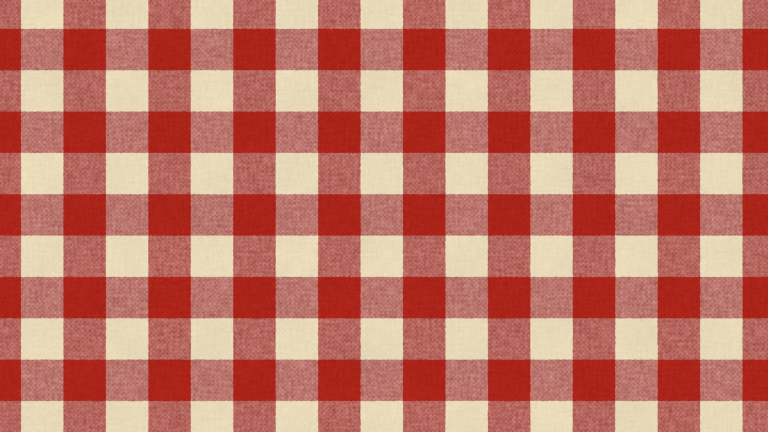
Write a Shadertoy shader that draws this pattern.

```glsl
// Red and cream gingham cloth with a fine, slightly uneven plain weave.

vec2 hashGradient(vec2 cell) {
    vec3 p = fract(cell.xyx * vec3(0.1031, 0.1030, 0.0973));
    p += dot(p, p.yzx + 33.33);
    float angle = 6.2832 * fract((p.x + p.y) * p.z);
    return vec2(cos(angle), sin(angle));
}

float gradientNoise(vec2 p) {
    vec2 i = floor(p), f = fract(p);
    vec2 u = f * f * f * (f * (f * 6.0 - 15.0) + 10.0);
    float a = dot(hashGradient(i), f);
    float b = dot(hashGradient(i + vec2(1, 0)), f - vec2(1, 0));
    float c = dot(hashGradient(i + vec2(0, 1)), f - vec2(0, 1));
    float d = dot(hashGradient(i + vec2(1, 1)), f - vec2(1, 1));
    return mix(mix(a, b, u.x), mix(c, d, u.x), u.y);
}

// Coverage of a stripe that fills half of each period.
float stripe(float x, float center, float period, float blur) {
    float offset = abs(mod(x - center + 0.5 * period, period) - 0.5 * period);
    return smoothstep(-blur, blur, 0.25 * period - offset);
}

void mainImage(out vec4 fragColor, in vec2 fragCoord) {
    vec2 uv = fragCoord / iResolution.y;
    float blur = 0.8 / iResolution.y;

    // Dyed warp and weft stripes with faintly ragged edges
    float raggedX = 0.0012 * gradientNoise(uv * vec2(20, 130));
    float raggedY = 0.0012 * gradientNoise(uv * vec2(130, 20) + 40.0);
    float warp = stripe(uv.x + raggedX, -0.0005, 0.1965, blur);
    float weft = stripe(uv.y + raggedY, 0.1197, 0.1914, blur);

    vec3 cream = vec3(0.91, 0.85, 0.72);
    vec3 red = vec3(0.67, 0.14, 0.10);
    vec3 warpPink = vec3(0.71, 0.40, 0.37);
    vec3 weftPink = vec3(0.73, 0.46, 0.43);
    vec3 color = mix(mix(cream, warpPink, warp), mix(weftPink, red, warp), weft);

    // Thread streaks along both directions and the over-under crossings
    float streaks = gradientNoise(uv * vec2(150, 28) + 7.0)
                  + gradientNoise(uv * vec2(28, 150) + 91.0);
    float grain = gradientNoise(uv * 135.0 + 23.0);
    vec2 thread = 3.1416 * 190.0 * uv + 0.8 * streaks;
    float crossing = sin(thread.x) * sin(thread.y);
    float weave = 0.6 * streaks + 0.7 * grain + 0.3 * crossing;

    // Mixed cells show both yarns, solid cells only their relief
    float mixed = abs(warp - weft);
    color += weave * mix(vec3(0.028), vec3(0.075, 0.115, 0.105), mixed);
    color *= 1.0 + 0.025 * gradientNoise(uv * 9.0 + 60.0);

    fragColor = vec4(clamp(color, 0.0, 1.0), 1.0);
}
```
